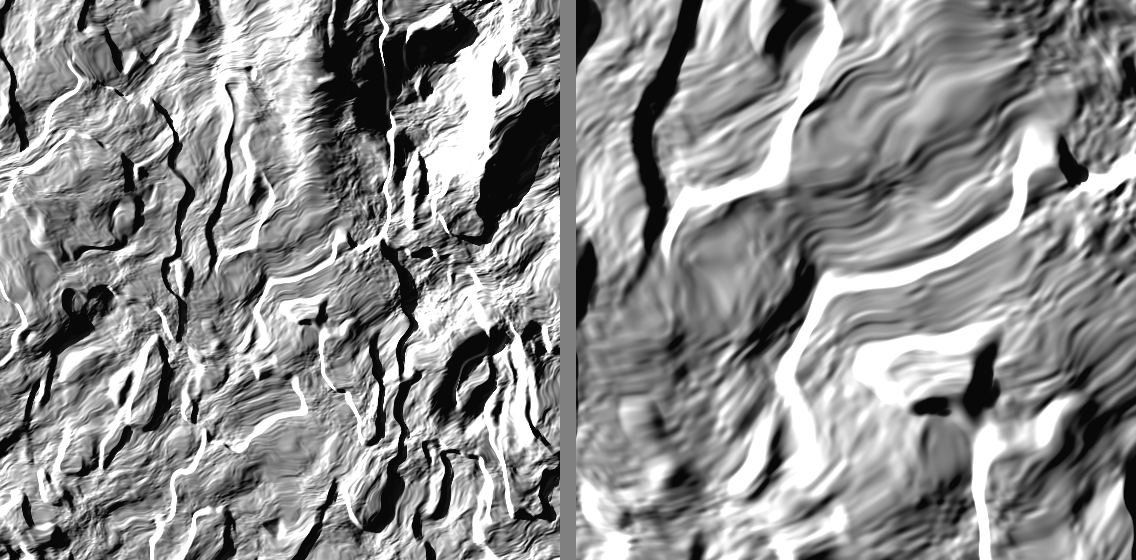
Left, the full canvas; right, a detail of the centre.
Write a Shadertoy shader that draws this texture.

```glsl
float hash(vec2 p) {
    vec3 q = fract(p.xyx * 0.1031);
    q += dot(q, q.yzx + 33.33);
    return fract((q.x + q.y) * q.z);
}

float noise(vec2 p) {
    vec2 cell = floor(p), f = fract(p);
    f = f * f * f * (f * (f * 6.0 - 15.0) + 10.0);
    return mix(mix(hash(cell), hash(cell + vec2(1, 0)), f.x),
               mix(hash(cell + vec2(0, 1)), hash(cell + 1.0), f.x), f.y);
}

float fbm(vec2 p, int octaves) {
    float sum = 0.0, amplitude = 0.5;
    for (int i = 0; i < octaves; i++) {
        sum += amplitude * noise(p);
        p = p * 2.03 + vec2(13.7, 7.3);
        amplitude *= 0.5;
    }
    return sum;
}

// Sunken hollow with a broken rim
float hollow(vec2 p, vec2 center, float radius) {
    return 1.0 - smoothstep(radius * 0.5, radius, length(p - center));
}

float height(vec2 p) {
    vec2 warp = vec2(fbm(p * 5.0 + 3.0, 4), fbm(p * 5.0 + 41.0, 4)) - 0.47;
    vec2 q = p + 0.14 * warp;

    // Rough rock with a slanted grain
    vec2 grain = mat2(0.87, -0.5, 0.5, 0.87) * q;
    float h = 0.3 * fbm(grain * vec2(4.0, 7.0) + 20.0, 6);

    // Terraces bounded by steep, mostly upright scarps
    float level = 5.0 * fbm(q * vec2(5.0, 3.0) + 60.0, 4);
    h += 0.065 * (floor(level) + smoothstep(0.0, 0.2, fract(level)));

    // Upright grooves near the top
    float grooved = smoothstep(0.58, 0.75, p.y)
                  * (1.0 - smoothstep(0.08, 0.2, abs(p.x - 0.46)));
    h += 0.2 * grooved * noise(vec2(q.x * 18.0, q.y * 2.0));

    // Hollows and stronger relief on the right
    h -= 0.26 * hollow(q, vec2(0.76, 0.83), 0.15);
    h -= 0.2 * hollow(q, vec2(1.02, 0.68), 0.13);
    h -= 0.16 * hollow(q, vec2(0.88, 0.29), 0.1);
    return h * (1.0 + 0.5 * smoothstep(0.5, 1.0, p.x + 0.2 * p.y));
}

void mainImage(out vec4 fragColor, in vec2 fragCoord) {
    vec2 p = fragCoord / iResolution.xy;
    vec2 toLight = vec2(-0.9, 0.43);

    // Slope facing the light
    float slope = (height(p - 0.0015 * toLight) - height(p + 0.0015 * toLight)) / 0.003;
    float tone = 0.57 + 0.2 * slope;

    // Cast shadows from a low sun
    float ground = height(p), blocked = 0.0;
    for (int i = 1; i <= 6; i++) {
        float reach = 0.008 * float(i);
        blocked = max(blocked, height(p + reach * toLight) - ground - 3.0 * reach);
    }
    tone *= 1.0 - 0.9 * smoothstep(0.0, 0.015, blocked);

    fragColor = vec4(vec3(clamp(tone, 0.03, 1.0)), 1.0);
}
```
